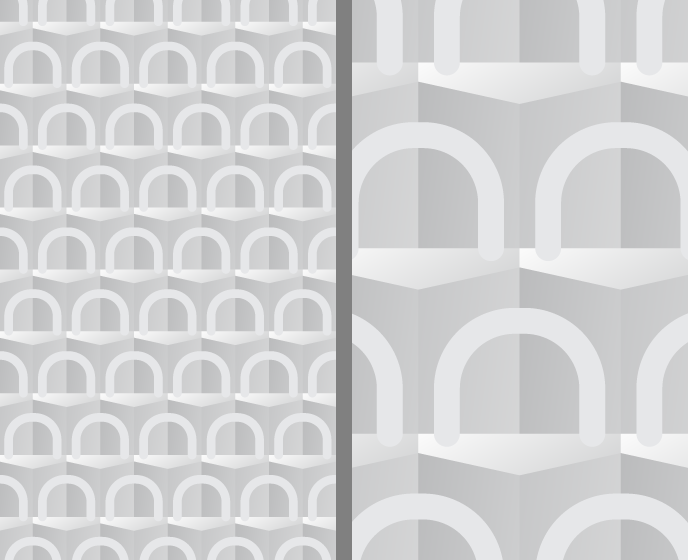
Left, the full canvas; right, a detail of the centre.
This pattern is drawn by a Shadertoy shader. Its source:

```glsl
// Staggered rows of pale grey folded blocks, each with a lit top ledge,
// overlaid by rounded arches whose feet rest on the ledge below.
// Lengths are in column widths; a small sample grid smooths every edge.

const float COLUMNS = 4.978;         // repeats across the canvas
const float ROW_PITCH = 0.917;
const vec2 FIRST_ROW = vec2(0.487, 0.323); // arch centre and ledge, from top left
const float LEDGE_HEIGHT = 0.095;    // flat part of the ledge
const float LEDGE_POINT = 0.205;     // depth of the ledge at the fold

const float ARCH_HALF_WIDTH = 0.359;
const float ARCH_RADIUS = 0.335;
const float ARCH_TOP = 0.359;        // stroke centre below the row top
const float STROKE_HALF = 0.064;

const vec3 ARCH_COLOR = vec3(0.902, 0.906, 0.914);
const vec3 LEDGE_LIGHT = vec3(0.985);
const vec3 LEDGE_SHADE = vec3(0.840, 0.843, 0.846);
const vec3 LEFT_DARK = vec3(0.730, 0.733, 0.738);
const vec3 LEFT_LIGHT = vec3(0.810, 0.813, 0.817);
const vec3 RIGHT_DARK = vec3(0.775, 0.778, 0.783);
const vec3 RIGHT_LIGHT = vec3(0.835, 0.837, 0.840);
const int SAMPLES = 4;               // per axis

// Distance to the arch centre line; y runs down from the row top.
float archDistance(vec2 q) {
    float x = abs(q.x);
    float spring = ARCH_TOP + ARCH_RADIUS;
    if (q.y > spring)
        return length(vec2(x - ARCH_HALF_WIDTH, max(q.y - ROW_PITCH, 0.0)));
    vec2 corner = vec2(x - ARCH_HALF_WIDTH + ARCH_RADIUS, spring - q.y);
    return abs(length(max(corner, 0.0)) - ARCH_RADIUS);
}

// Folded block; u runs across it from 0 to 1, y down from its top.
vec3 blockColor(float u, float y) {
    float fold = 1.0 - abs(2.0 * u - 1.0);
    float ledgeEdge = mix(LEDGE_HEIGHT, LEDGE_POINT, fold);
    if (y < ledgeEdge) {
        float fade = 0.85 * u + 0.3 * y / LEDGE_POINT;
        return mix(LEDGE_LIGHT, LEDGE_SHADE, clamp(fade, 0.0, 1.0));
    }
    // Both faces brighten to the right and slightly downward.
    float shade = clamp(0.8 * fract(2.0 * u) + 0.2 * y / ROW_PITCH, 0.0, 1.0);
    return u < 0.5 ? mix(LEFT_DARK, LEFT_LIGHT, shade)
                   : mix(RIGHT_DARK, RIGHT_LIGHT, shade);
}

vec3 pattern(vec2 p) {
    p -= FIRST_ROW;
    float row = floor(p.y / ROW_PITCH);
    float y = p.y - row * ROW_PITCH;
    float u = fract(p.x - 0.5 * mod(row, 2.0));

    // Arches stand on the seams; feet of the row above overlap this one.
    float ownX = fract(u + 0.5) - 0.5;
    float arch = min(archDistance(vec2(ownX, y)),
                     archDistance(vec2(u - 0.5, y + ROW_PITCH)));
    return arch < STROKE_HALF ? ARCH_COLOR : blockColor(u, y);
}

void mainImage(out vec4 fragColor, in vec2 fragCoord) {
    float scale = COLUMNS / iResolution.x;
    vec3 sum = vec3(0.0);
    for (int j = 0; j < SAMPLES; j++) {
        for (int i = 0; i < SAMPLES; i++) {
            vec2 offset = (vec2(i, j) + 0.5) / float(SAMPLES) - 0.5;
            vec2 pos = fragCoord + offset;
            sum += pattern(vec2(pos.x, iResolution.y - pos.y) * scale);
        }
    }
    fragColor = vec4(sum / float(SAMPLES * SAMPLES), 1.0);
}
```
